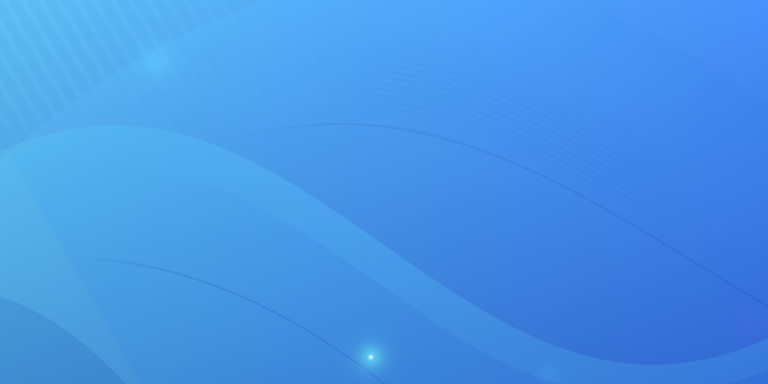
This background is drawn by a Shadertoy shader. Its source:

```glsl
// Soft blue gradient with overlapping translucent waves, fine lines and glowing dots.

float below(float d) {
    float aa = 1.2 / iResolution.y;
    return smoothstep(-aa, aa, d);
}

float stroke(float d) {
    return 1.0 - smoothstep(0.0, 0.003 + 1.0 / iResolution.y, abs(d));
}

float glow(vec2 p, vec2 center, float radius) {
    vec2 q = (p - center) / radius;
    return exp(-dot(q, q));
}

void mainImage(out vec4 fragColor, in vec2 fragCoord) {
    vec2 p = fragCoord / iResolution.y;
    float u = fragCoord.x / iResolution.x;

    // Base gradient between the four corners
    vec3 top = mix(vec3(0.36, 0.74, 0.95), vec3(0.28, 0.57, 0.98), u);
    vec3 bottom = mix(vec3(0.25, 0.54, 0.82), vec3(0.19, 0.39, 0.81), u);
    vec3 color = mix(bottom, top, p.y);

    // Signed heights below the main curves
    float arc = 1.061 - 0.4025 * pow(abs(p.x - 1.09), 2.0) - p.y;
    float wave = 0.362 + 0.312 * cos(2.244 * (p.x - 0.3)) - p.y;
    float ridge = 0.677 - 0.36 * (1.0 - cos(1.7 * (p.x - 0.885))) - p.y;
    float inArc = below(arc);
    float inWave = below(wave);

    // Slanted light hatching, fading out of the upper left
    float hatch = pow(0.5 + 0.5 * cos(6.2832 * (p.x + 0.6 * p.y) / 0.047), 3.0);
    float hatchFade = (1.0 - smoothstep(0.1, 1.0, p.x)) * smoothstep(0.5, 0.8, p.y);
    color += vec3(0.025, 0.022, 0.01) * hatch * hatchFade * mix(1.0, 0.4, inArc) * (1.0 - inWave);

    // Broad arc, brightest along its left shoulder
    float shoulder = exp(-max(arc, 0.0) * 6.0) * (1.0 - smoothstep(0.2, 1.1, p.x));
    color += inArc * (vec3(0.0, 0.008, 0.012) + vec3(0.012, 0.012, 0.008) * shoulder);
    color -= inArc * vec3(0.012, 0.014, 0.018) * smoothstep(1.3, 1.7, p.x) * exp(-max(arc, 0.0) * 5.0);

    // Fine contour lines above the ridge
    float contours = 0.5 + 0.5 * cos(6.2832 * ridge / 0.016);
    float contourFade = smoothstep(0.7, 1.1, p.x) * (1.0 - smoothstep(1.5, 1.95, p.x))
        * smoothstep(0.0, 0.06, -ridge) * (1.0 - smoothstep(0.15, 0.3, -ridge));
    color -= vec3(0.012, 0.014, 0.01) * contours * contourFade;
    color -= vec3(0.025, 0.04, 0.04) * stroke(ridge) * smoothstep(0.5, 1.0, p.x) * (1.0 - inWave);

    // Main wave with a lighter ribbon under its crest
    float ribbon = 1.0 - below(wave - 0.11 + 0.03 * smoothstep(1.2, 1.7, p.x));
    ribbon *= smoothstep(0.3, 1.0, p.x);
    color += inWave * mix(vec3(0.01, 0.04, 0.018), vec3(0.025, 0.07, 0.028), ribbon);

    // Pale wedge at the left and darker lower corner
    float wedge = below(0.365 - 0.57 * p.y - p.x) * inWave;
    color += vec3(0.024, 0.016, -0.004) * wedge * (1.0 - smoothstep(0.4, 0.62, p.y) * 0.5);
    float corner = below(0.227 - 0.3 * p.x - 1.2 * p.x * p.x - p.y);
    color -= vec3(0.035, 0.05, 0.032) * corner;

    // Thin dark line crossing the lower wave
    float fold = 0.328 - 0.475 * pow(abs(p.x - 0.17), 2.0) - p.y;
    color -= vec3(0.03, 0.055, 0.04) * stroke(fold) * smoothstep(0.15, 0.45, p.x);

    // Glowing dots
    vec2 spark = vec2(0.966, 0.07);
    color = mix(color, vec3(0.33, 0.76, 0.92), 0.35 * glow(p, spark, 0.05));
    color = mix(color, vec3(0.36, 0.83, 0.93), 0.8 * glow(p, spark, 0.027));
    color = mix(color, vec3(0.9, 1.0, 0.98), 0.9 * glow(p, spark, 0.006));
    color += vec3(0.02, 0.05, 0.02) * glow(p, vec2(0.409, 0.838), 0.045);
    color += vec3(0.01, 0.04, 0.03) * glow(p, vec2(1.427, 0.023), 0.03);
    color += vec3(0.03, 0.0, 0.01) * glow(p, vec2(1.953, 0.154), 0.04);

    fragColor = vec4(clamp(color, 0.0, 1.0), 1.0);
}
```
